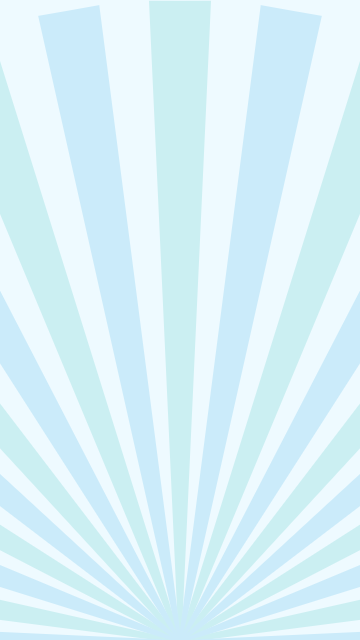
A Shadertoy shader for this background:

```glsl
// Pale sunburst: tapered blue and teal rays fanning up from the bottom centre.

// Coverage of rays repeated every 20 degrees, turned from vertical by "turn".
float rayCoverage(vec2 p, float turn, float pixel) {
    float period = radians(20.0);
    float angle = atan(p.x, p.y) - turn;
    angle -= period * floor(angle / period + 0.5);

    // Position across and along the nearest ray
    vec2 local = length(p) * vec2(sin(angle), cos(angle));
    float side = abs(local.x) - (0.0023 + 0.0461 * local.y);
    float tip = local.y - 1.0013;
    return clamp(0.5 - max(side, tip) / pixel, 0.0, 1.0);
}

void mainImage(out vec4 fragColor, in vec2 fragCoord) {
    // Heights run from 0 to 1; the hub sits just below the bottom edge
    float pixel = 1.0 / iResolution.y;
    vec2 p = (fragCoord - vec2(0.5 * iResolution.x, 0.0)) * pixel;
    p.y += 0.0026;

    vec3 paper = vec3(0.933, 0.980, 1.0);
    vec3 teal = vec3(0.796, 0.937, 0.949);
    vec3 blue = vec3(0.796, 0.922, 0.980);

    // Blue rays lie over the teal ones where they meet at the hub
    vec3 color = mix(paper, teal, rayCoverage(p, 0.0, pixel));
    color = mix(color, blue, rayCoverage(p, radians(10.0), pixel));
    fragColor = vec4(color, 1.0);
}
```
